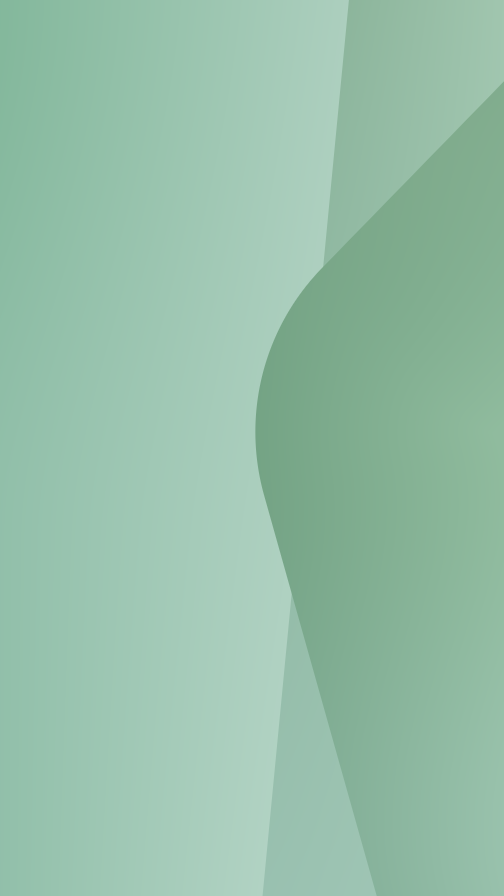
Give the GLSL for this background, as a WebGL 1 fragment shader.

```glsl
precision highp float;

uniform vec2 u_resolution;

// Geometry, in units of the canvas height
const float ASPECT = 0.5625;
const float SEAM_BASE = 0.293;
const float SEAM_SLOPE = 0.0964;
const vec2 WEDGE_CENTER = vec2(0.547, 0.518);
const float WEDGE_RADIUS = 0.262;
const vec2 UPPER_NORMAL = vec2(-0.716, 0.698);
const vec2 LOWER_NORMAL = vec2(-0.9627, -0.2706);
const float WEDGE_FADE = 0.27;

// Left panel
const vec3 LEFT_OUTER_TOP = vec3(0.515, 0.720, 0.610);
const vec3 LEFT_OUTER_LOW = vec3(0.570, 0.750, 0.665);
const vec3 LEFT_SEAM_TOP = vec3(0.675, 0.810, 0.745);
const vec3 LEFT_SEAM_LOW = vec3(0.695, 0.825, 0.765);

// Back panel
const vec3 BACK_SEAM_TOP = vec3(0.550, 0.710, 0.610);
const vec3 BACK_SEAM_LOW = vec3(0.600, 0.755, 0.690);
const vec3 BACK_OUTER_TOP = vec3(0.630, 0.775, 0.685);
const vec3 BACK_OUTER_LOW = vec3(0.645, 0.790, 0.725);

// Front wedge
const vec3 RIM_TOP = vec3(0.505, 0.675, 0.555);
const vec3 RIM_MIDDLE = vec3(0.455, 0.640, 0.520);
const vec3 RIM_LOW = vec3(0.530, 0.700, 0.610);
const vec3 DEEP_MIDDLE = vec3(0.565, 0.735, 0.620);
const vec3 DEEP_LOW = vec3(0.660, 0.810, 0.735);

// Signed distance to a wedge with a rounded tip
float roundedWedge(vec2 p) {
  vec2 q = p - WEDGE_CENTER;
  vec2 upperAlong = vec2(UPPER_NORMAL.y, -UPPER_NORMAL.x);
  vec2 lowerAlong = vec2(-LOWER_NORMAL.y, LOWER_NORMAL.x);
  bool atTip = dot(q, upperAlong) < 0.0 && dot(q, lowerAlong) < 0.0;
  float sides = max(dot(q, UPPER_NORMAL), dot(q, LOWER_NORMAL));
  return (atTip ? length(q) : sides) - WEDGE_RADIUS;
}

float coverage(float dist, float pixel) {
  return clamp(0.5 - dist / pixel, 0.0, 1.0);
}

vec3 leftPanel(float across, float y) {
  vec3 outer = mix(LEFT_OUTER_LOW, LEFT_OUTER_TOP, smoothstep(0.4, 1.0, y));
  vec3 seam = mix(LEFT_SEAM_LOW, LEFT_SEAM_TOP, y);
  return mix(outer, seam, clamp(across, 0.0, 1.0));
}

vec3 backPanel(float across, float y) {
  vec3 seam = mix(BACK_SEAM_LOW, BACK_SEAM_TOP, y);
  vec3 outer = mix(BACK_OUTER_LOW, BACK_OUTER_TOP, y);
  return mix(seam, outer, clamp(across, 0.0, 1.0));
}

vec3 wedgePanel(float depth, float y) {
  float low = 1.0 - smoothstep(0.0, 0.5, y);
  vec3 rim = mix(RIM_MIDDLE, RIM_LOW, low);
  rim = mix(rim, RIM_TOP, smoothstep(0.55, 0.9, y));
  vec3 deep = mix(DEEP_MIDDLE, DEEP_LOW, low);
  return mix(rim, deep, clamp(depth / WEDGE_FADE, 0.0, 1.0));
}

void main() {
  vec2 p = gl_FragCoord.xy / u_resolution * vec2(ASPECT, 1.0);
  float pixel = 1.0 / u_resolution.y;

  // Two flat panels meeting at a slanted seam
  float seamX = SEAM_BASE + SEAM_SLOPE * p.y;
  float seamDist = (p.x - seamX) / length(vec2(1.0, SEAM_SLOPE));
  vec3 back = backPanel((p.x - seamX) / (ASPECT - seamX), p.y);
  vec3 left = leftPanel(p.x / seamX, p.y);
  vec3 color = mix(back, left, coverage(seamDist, pixel));

  // Rounded wedge in front
  float wedgeDist = roundedWedge(p);
  color = mix(color, wedgePanel(-wedgeDist, p.y), coverage(wedgeDist, pixel));

  gl_FragColor = vec4(color, 1.0);
}
```
